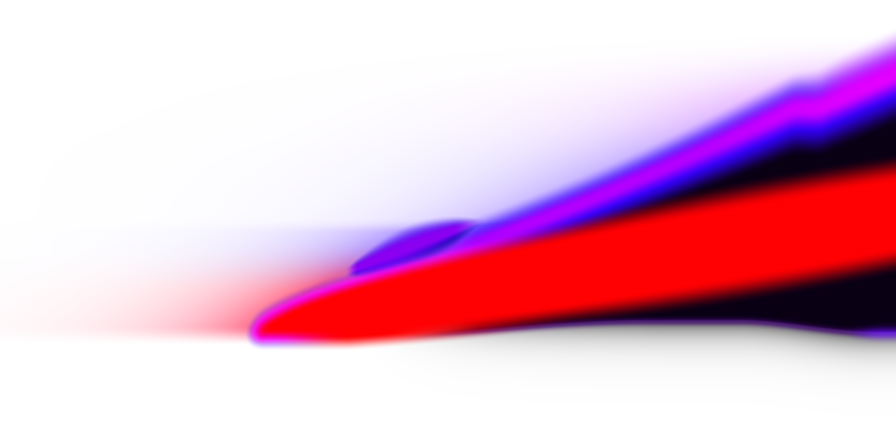
This background is drawn by a WebGL 2 fragment shader. Its source:

```glsl
#version 300 es
precision highp float;
// Red beam with a violet ridge, dark wedges and light smeared to the left on white.

#define RED vec3(1.0, 0.0, 0.01)
#define MAGENTA vec3(0.95, 0.0, 1.0)
#define VIOLET vec3(0.7, 0.0, 1.0)
#define BLUE vec3(0.2, 0.0, 0.98)
#define DARK vec3(0.035, 0.0, 0.08)
#define SMEAR_LENGTH 0.18
#define SMEAR_STRENGTH 0.7
#define SHADOW_DEPTH 0.032
#define TIP_X 0.565
#define TIP_RADIUS 0.025

uniform vec2 u_resolution;
out vec4 fragColor;

// Falls from 1 to 0 as v runs from a to b.
float fall(float a, float b, float v) {
    return 1.0 - smoothstep(a, b, v);
}

// Height of the violet ridge, with a soft step near the right.
float ridgeHeight(float x) {
    float v = x - 1.04;
    float rise = 0.445 + 0.37 * v + 0.077 * v * v;
    float after = 0.835 + 0.45 * (x - 2.0);
    return mix(rise, after, smoothstep(1.76, 1.84, x));
}

// Lower limit of the dark wedge.
float floorHeight(float x) {
    return 0.24 + 0.042 * smoothstep(0.7, 1.45, x) - 0.026 * smoothstep(1.65, 1.95, x);
}

// Distances to the beam: x is above its top, y is below its base.
vec2 beamEdges(vec2 p) {
    float u = p.x - 0.78;
    float tip = exp(min((0.56 - p.x) / 0.07, 9.0));
    float top = 0.361 + 0.28 * u - 0.052 * u * u - 0.043 * tip;
    float w = max(u, 0.0);
    float base = 0.252 + 0.066 * w + 0.057 * w * w;
    return vec2((p.y - top) / length(vec2(1.0, 0.3 + 0.6 * tip)), base - p.y);
}

// Leading edge of the shapes at height y, where the smear starts.
float frontX(float y) {
    float k = y - 0.25;
    float low = 0.56 + k + 3.0 * k * k;
    float high = 1.04 + (sqrt(max(0.1369 + 0.31 * (y - 0.445), 0.0)) - 0.37) / 0.154;
    return mix(low, high, smoothstep(0.48, 0.515, y));
}

vec3 addSmear(vec3 col, vec2 p) {
    vec3 tint = mix(vec3(1.0, 0.1, 0.28), vec3(0.45, 0.28, 1.0), smoothstep(0.34, 0.47, p.y));
    tint = mix(tint, vec3(0.82, 0.36, 1.0), smoothstep(0.6, 0.82, p.y));
    float gap = frontX(p.y) - p.x;
    float reach = SMEAR_LENGTH * (1.0 + 0.45 * smoothstep(0.4, 0.7, p.y));
    float a = SMEAR_STRENGTH * exp(-max(gap, 0.0) / reach);
    a *= smoothstep(0.228, 0.275, p.y) * fall(0.76, 0.93, p.y);
    // Nothing spills below the beam behind its tip
    a *= max(smoothstep(-0.15, 0.0, gap), smoothstep(0.3, 0.36, p.y));
    return mix(col, tint, a);
}

// Ridge that sinks through blue into darkness, with a shadow below its floor.
vec3 addBody(vec3 col, vec2 p) {
    float below = floorHeight(p.x) - p.y;
    float shade = 0.68 * exp(-max(below, 0.0) / SHADOW_DEPTH) * smoothstep(-0.005, 0.005, below);
    col = mix(col, vec3(0.08), shade * smoothstep(0.8, 1.5, p.x));

    float width = 0.03 + 0.013 * smoothstep(1.3, 2.0, p.x);
    float s = (p.y - ridgeHeight(p.x)) / width;
    float end = smoothstep(1.78, 1.9, p.x);
    vec3 core = mix(VIOLET, MAGENTA, 0.75 * smoothstep(1.5, 2.0, p.x));
    vec3 fringe = mix(BLUE, VIOLET, 0.8 * end * smoothstep(-0.3, 0.3, s));
    vec3 body = mix(core, fringe, smoothstep(0.1, 1.35, abs(s)));
    body = mix(body, DARK, smoothstep(0.95, 2.7, -s));
    float a = fall(-0.006, 0.006, below) * fall(0.2, 2.2 + 0.3 * end, s);
    col = mix(col, body, a * smoothstep(0.88, 1.08, p.x));

    // Violet line along the floor, swelling at the right
    float swell = smoothstep(1.88, 1.97, p.x);
    float line = exp(-pow(below / (0.008 + 0.005 * swell), 2.0)) * smoothstep(0.85, 1.1, p.x);
    vec3 lineColor = mix(vec3(0.28, 0.04, 0.48), vec3(0.42, 0.05, 1.0), swell);
    return mix(col, lineColor, 0.7 * line);
}

// Slanted petal resting above the beam.
vec3 addPetal(vec3 col, vec2 p) {
    float t = (p.x - 0.77) / 0.3;
    float bulge = sin(3.14159 * clamp(t, 0.0, 1.0));
    float q = (p.y - mix(0.39, 0.504, t)) / (0.008 + 0.032 * bulge);
    vec3 petal = mix(vec3(0.55, 0.0, 0.95), vec3(0.24, 0.0, 0.92), smoothstep(0.1, 1.0, abs(q - 0.1)));
    petal = mix(petal, vec3(0.12, 0.0, 0.7), smoothstep(0.0, 0.9, -q) * smoothstep(0.3, 0.8, t));
    float a = fall(0.3, 1.45, abs(q)) * smoothstep(0.0, 0.1, t) * fall(0.8, 1.05, t);
    return mix(col, petal, a);
}

// Solid beam with a glowing rim around its rounded tip.
vec3 addBeam(vec3 col, vec2 p) {
    vec2 e = beamEdges(p);
    vec3 sides = vec3(e, TIP_X - p.x) + TIP_RADIUS;
    float inside = min(max(sides.x, max(sides.y, sides.z)), 0.0);
    float d = inside + length(max(sides, 0.0)) - TIP_RADIUS;
    float lower = smoothstep(-0.01, 0.01, e.y - e.x) * smoothstep(0.6, 0.78, p.x);
    vec3 rim = mix(MAGENTA, vec3(0.4, 0.05, 1.0), smoothstep(0.01, 0.028, d));
    rim = mix(rim, RED, lower);
    col = mix(col, rim, fall(0.0, 0.036, d) * fall(0.85, 1.3, p.x));
    float soft = mix(0.014, 0.032, smoothstep(0.7, 1.7, p.x));
    return mix(col, RED, fall(-soft, soft, d));
}

void main() {
    vec2 p = gl_FragCoord.xy / u_resolution * vec2(2.0, 1.0);
    vec3 col = addSmear(vec3(1.0), p);
    col = addBody(col, p);
    col = addPetal(col, p);
    col = addBeam(col, p);
    fragColor = vec4(col, 1.0);
}
```
